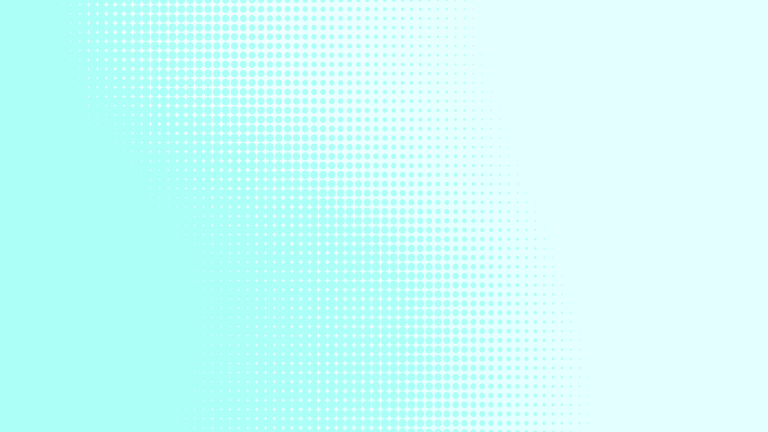
Reproduce this background procedurally as a WebGL 1 fragment shader.

```glsl
precision highp float;

uniform vec2 u_resolution;

const vec2 GRID = vec2(86.8, 46.96);        // dot columns and rows
const vec2 GRID_SHIFT = vec2(0.0, 0.5);     // rows start on the top edge
const vec3 AQUA = vec3(0.67, 1.0, 0.97);
const vec3 ICE = vec3(0.895, 1.0, 1.0);
const vec3 FROST = vec3(0.935, 0.995, 1.0);

// Curved boundaries, as x positions at a given depth below the top
float solidEdge(float sweep, float tail) {
  return 0.065 + 0.163 * sweep - 0.039 * tail;
}

float touchingEdge(float sweep, float tail) {
  return 0.173 + 0.345 * sweep - 0.016 * tail;
}

float emptyEdge(float depth) {
  return 0.651 + 0.137 * smoothstep(0.0, 1.0, depth);
}

// Dot radius in cells: 0 at the empty edge, 0.5 where neighbours touch,
// and past the half diagonal where the gaps close
float dotRadius(vec2 p) {
  float sweep = smoothstep(0.05, 0.72, p.y);
  float tail = smoothstep(0.7, 1.0, p.y);
  float solid = solidEdge(sweep, tail);
  float touching = touchingEdge(sweep, tail);
  float empty = emptyEdge(p.y);
  float fade = clamp((empty - p.x) / (empty - touching), 0.0, 1.0);
  float merge = max((touching - p.x) / (touching - solid), 0.0);
  return 0.5 * pow(fade, 0.75) + 0.21 * pow(merge, 1.3);
}

// Smooth disc coverage that vanishes with its radius
float discCoverage(float dist, float radius, float blur) {
  float disc = 1.0 - smoothstep(radius - blur, radius + blur, dist);
  return disc * clamp(radius / blur, 0.0, 1.0);
}

void main() {
  vec2 p = gl_FragCoord.xy / u_resolution;
  p.y = 1.0 - p.y;

  // Halftone cell and its centre
  vec2 cell = p * GRID + GRID_SHIFT;
  vec2 centre = floor(cell) + 0.5;
  float radius = dotRadius((centre - GRID_SHIFT) / GRID);
  float blur = 0.7 * GRID.y / u_resolution.y;
  float coverage = discCoverage(length(cell - centre), radius, blur);

  // Gaps are slightly paler on the left
  vec3 ground = mix(FROST, ICE, smoothstep(0.25, 0.65, p.x));
  gl_FragColor = vec4(mix(ground, AQUA, coverage), 1.0);
}
```
